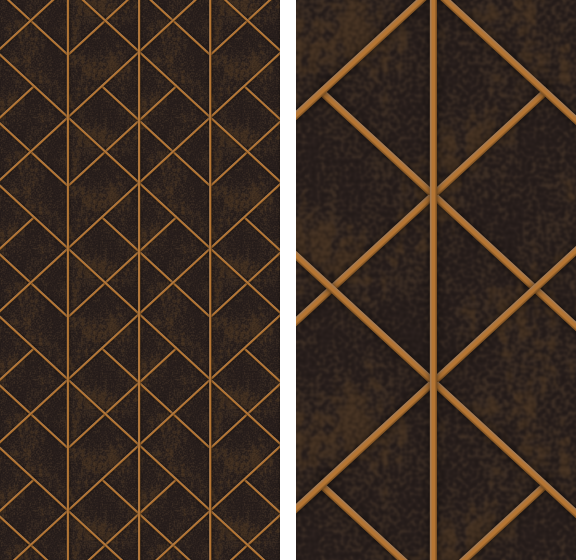
Left: the whole. Right: its middle third, enlarged.
This pattern is drawn by a WebGL 1 fragment shader. Its source:

```glsl
precision highp float;
// Art deco lattice: gilt verticals and diagonals over dark, mottled bronze.
// Mirrored columns fold into one cell holding two fans of slanted lines;
// the ground is gradient noise wrapped so that it repeats with the lattice.

uniform vec2 u_resolution;

// Lengths are fractions of the canvas width, with y measured downwards.
const float COLUMN = 0.2542;      // gap between verticals
const float ROW = 0.4682;         // height of one repeat
const float AXIS_X = 0.2427;      // first mirror axis
const float FAN_Y = 0.4193;       // origin of the full fan
const float FORK_Y = 0.1966;      // origin of the fan with a cut lower arm
const float HALF_WIDTH = 0.0043;

const vec3 GOLD = vec3(0.71, 0.46, 0.20);
const vec3 BRONZE = vec3(0.51, 0.33, 0.14);
const vec3 PALE = vec3(0.64, 0.48, 0.33);
const vec3 UMBER = vec3(0.153, 0.116, 0.107);
const vec3 BROWN = vec3(0.215, 0.163, 0.130);
const vec3 RUST = vec3(0.300, 0.210, 0.125);

vec2 gradientAt(vec2 cell, vec2 period) {
  cell = mod(cell, period);
  float h = fract(sin(dot(cell, vec2(127.1, 311.7))) * 43758.5);
  return vec2(cos(h * 6.2832), sin(h * 6.2832));
}

// Gradient noise, about -0.7 to 0.7, repeating every "period" cells.
float tiledNoise(vec2 tile, vec2 period) {
  vec2 p = tile * period;
  vec2 i = floor(p);
  vec2 f = p - i;
  vec2 w = f * f * f * (f * (f * 6.0 - 15.0) + 10.0);
  vec2 e = vec2(1.0, 0.0);
  float a = dot(gradientAt(i, period), f);
  float b = dot(gradientAt(i + e.xy, period), f - e.xy);
  float c = dot(gradientAt(i + e.yx, period), f - e.yx);
  float d = dot(gradientAt(i + e.xx, period), f - e.xx);
  return mix(mix(a, b, w.x), mix(c, d, w.x), w.y);
}

// Offset from the nearest multiple of "period".
float centredMod(float v, float period) {
  return v - period * floor(v / period + 0.5);
}

// Aged ground: broad clouds, vertical streaks and fine grain.
vec3 agedGround(vec2 tile) {
  float clouds = tiledNoise(tile, vec2(5.0, 4.0));
  float blotches = tiledNoise(tile, vec2(17.0, 13.0));
  float streaks = tiledNoise(tile, vec2(34.0, 7.0));
  float flecks = tiledNoise(tile, vec2(43.0, 37.0));
  float grain = tiledNoise(tile, vec2(89.0, 83.0));
  float tone = 0.42 + 0.45 * clouds + 0.35 * blotches + 0.3 * streaks
             + 0.45 * flecks + 0.55 * grain;
  vec3 ground = mix(UMBER, BROWN, smoothstep(0.1, 0.9, tone));
  float rust = smoothstep(0.1, 0.6, clouds + 0.5 * streaks + 0.5 * flecks);
  ground = mix(ground, RUST, 0.5 * rust);
  return ground * (1.0 + 0.2 * grain);
}

// Signed distance to a two-armed fan, positive on the lower side of each arm.
float fanDistance(float across, float dy) {
  float slope = 0.5 * ROW / COLUMN;
  float d = (abs(dy) - across * slope) / sqrt(1.0 + slope * slope);
  return dy < 0.0 ? -d : d;
}

// Lay a rounded gilt strip with a soft shadow; "cut" > 0 lies past its end.
vec3 layStrip(vec3 base, float d, float cut, float pixel) {
  float reach = max(abs(d) - HALF_WIDTH, cut);
  float shadow = 0.35 * exp(-max(reach, 0.0) / 0.004);
  float t = d / HALF_WIDTH;
  vec3 strip = mix(PALE, GOLD, smoothstep(-0.9, -0.2, t));
  strip = mix(strip, BRONZE, smoothstep(0.25, 0.9, t));
  float cover = 1.0 - smoothstep(-0.6 * pixel, 0.6 * pixel, reach);
  return mix(base * (1.0 - shadow), strip, cover);
}

void main() {
  float pixel = 1.0 / u_resolution.x;
  vec2 p = vec2(gl_FragCoord.x, u_resolution.y - gl_FragCoord.y) * pixel;

  // Fold each pair of columns onto one cell.
  float across = abs(centredMod(p.x - AXIS_X, 2.0 * COLUMN));
  float fanDy = centredMod(p.y - FAN_Y, ROW);
  float forkDy = centredMod(p.y - FORK_Y, ROW);

  vec2 tile = (p - vec2(AXIS_X, FORK_Y)) / vec2(2.0 * COLUMN, ROW);
  vec3 color = agedGround(tile);

  // The fork's lower arm starts only where it meets the full fan.
  float armStart = COLUMN * (FAN_Y - FORK_Y) / ROW;
  float cut = forkDy > 0.0 ? armStart - across : -1.0;
  color = layStrip(color, fanDistance(across, forkDy), cut, pixel);
  color = layStrip(color, fanDistance(across, fanDy), -1.0, pixel);

  // Verticals on every column edge cover the joints.
  float side = centredMod(p.x - AXIS_X, COLUMN);
  color = layStrip(color, side, -1.0, pixel);

  gl_FragColor = vec4(color, 1.0);
}
```
